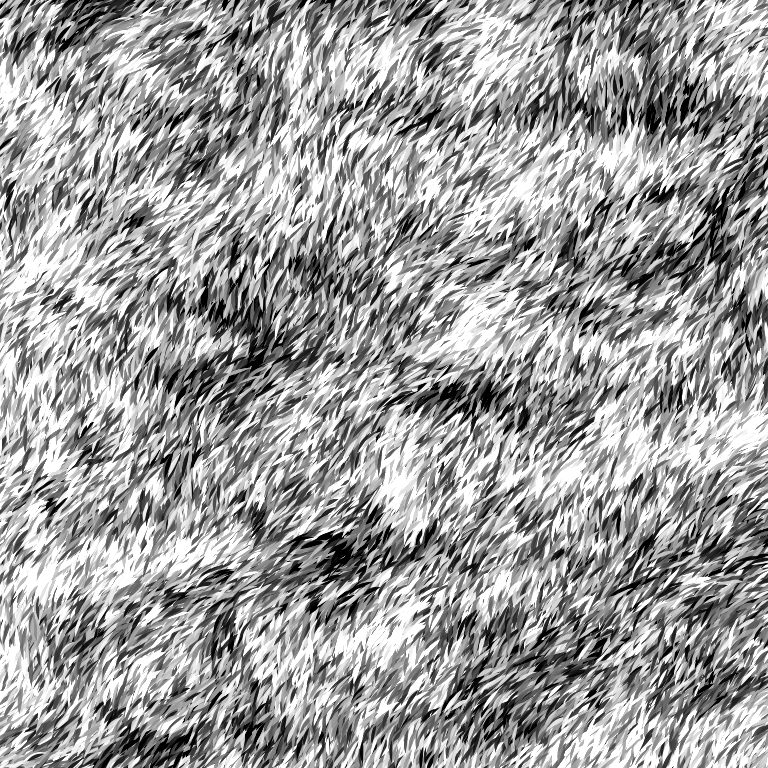
This texture is drawn by a Shadertoy shader. Its source:

```glsl
// Dense grey fur: short tapered strands leaning right, shaded by wide soft clouds.

vec3 hash3(vec3 p) {
    p = fract(p * vec3(0.1031, 0.1030, 0.0973));
    p += dot(p, p.yxz + 33.33);
    return fract((p.xxy + p.yxx) * p.zyx);
}

// Gradient noise, roughly -0.7 to 0.7
float cornerSlope(vec2 corner, vec2 offset) {
    float a = 6.2832 * hash3(vec3(corner, 71.0)).x;
    return dot(vec2(cos(a), sin(a)), offset);
}

float gradientNoise(vec2 p) {
    vec2 i = floor(p), f = fract(p);
    vec2 s = f * f * f * (f * (f * 6.0 - 15.0) + 10.0);
    vec2 e = vec2(1.0, 0.0);
    float low = mix(cornerSlope(i, f), cornerSlope(i + e, f - e), s.x);
    float high = mix(cornerSlope(i + e.yx, f - e.yx), cornerSlope(i + 1.0, f - 1.0), s.x);
    return mix(low, high, s.y);
}

// Light and dark patches, stretched sideways
float cloudTone(vec2 uv) {
    return 0.62
        + 0.50 * gradientNoise(uv * vec2(3.5, 8.0) + 5.3)
        + 0.42 * gradientNoise(uv * vec2(9.0, 16.0) + 17.7)
        + 0.36 * gradientNoise(uv * vec2(22.0, 30.0) + 41.1);
}

// Coverage of one strand, pointed at both ends; p is relative to its centre
float strandMask(vec2 p, float angle, float halfLength, float halfWidth, float soft) {
    vec2 along = vec2(cos(angle), sin(angle));
    float u = dot(p, along) / halfLength;
    float v = dot(p, vec2(-along.y, along.x)) + 0.05 * u * u;
    float edge = halfWidth * (1.0 - u * u) - abs(v);
    return smoothstep(-0.5 * soft, 0.5 * soft, edge) * step(abs(u), 1.0);
}

void mainImage(out vec4 fragColor, in vec2 fragCoord) {
    const float CELLS = 36.0;
    vec2 uv = fragCoord / iResolution.y;
    float soft = 1.2 * CELLS / iResolution.y;
    float tone = cloudTone(uv);

    // Layers of strands, each painted over the last
    for (int layer = 0; layer < 4; layer++) {
        vec2 shift = vec2(0.37, 0.61) * float(layer);
        vec2 p = uv * CELLS + shift;
        for (int y = -1; y <= 1; y++)
        for (int x = -1; x <= 1; x++) {
            vec2 cell = floor(p) + vec2(x, y);
            vec2 cellUv = (cell + 0.5 - shift) / CELLS;
            float lean = 0.96 + 0.9 * gradientNoise(cellUv * vec2(5.0, 8.0) + 90.5);
            for (int k = 0; k < 6; k++) {
                float id = float(layer * 6 + k);
                vec3 place = hash3(vec3(cell, id));
                vec3 trait = hash3(vec3(cell + 130.0, id + 40.0));
                vec2 centre = cell + place.xy;
                float angle = lean + 0.8 * (place.z - 0.5);
                float mask = strandMask(p - centre, angle, mix(0.42, 0.70, trait.x),
                                        mix(0.065, 0.105, trait.y), soft);
                if (mask > 0.0) {
                    float shade = cloudTone((centre - shift) / CELLS) + 1.25 * (trait.z - 0.5);
                    tone = mix(tone, shade, 0.88 * mask);
                }
            }
        }
    }
    fragColor = vec4(vec3(clamp(tone, 0.0, 1.0)), 1.0);
}
```
